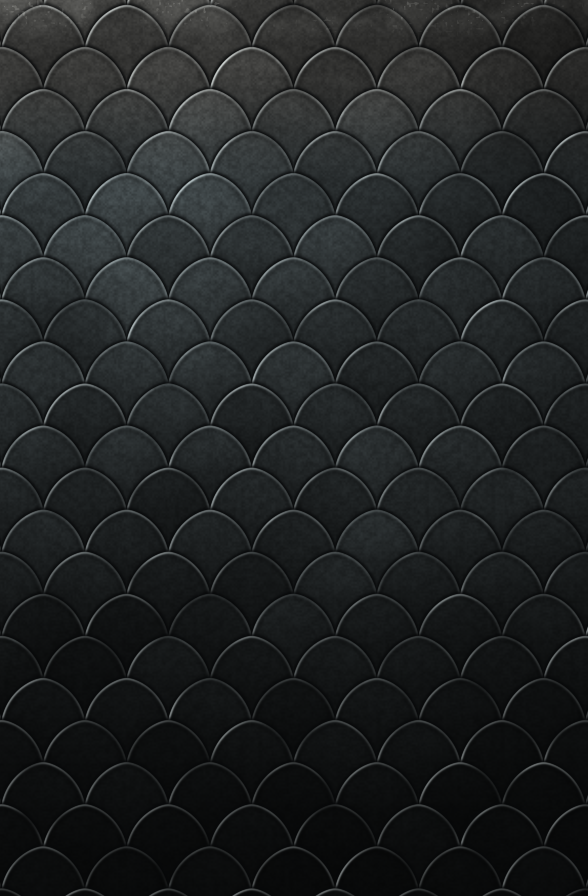
Write a WebGL 1 fragment shader that draws this pattern.

```glsl
precision highp float;
uniform vec2 u_resolution;

const float COLUMNS = 7.05;
const float ROWS = 21.3;
const float ROW_STEP = 0.5;        // row spacing in scale widths
const vec2 PATTERN_SHIFT = vec2(-0.018, -0.042);
const float ARCH_POINT = 0.14;     // 0 is a round arch, more is pointed
const float ARCH_SOFTNESS = 0.07;  // rounds the tip of the arch
const float RIM_INSET = 0.013;
const float RIM_WIDTH = 0.0145;
const float RIM_GAIN = 0.26;
const float GROOVE_WIDTH = 0.030;
const float GROOVE_DEPTH = 0.78;
const float SCALE_VARIATION = 0.36;
const float GRAIN = 0.20;
const float TONE_BOTTOM = 0.046;
const float TONE_TOP = 0.198;
const vec3 COOL_TINT = vec3(0.91, 1.02, 1.05);
const vec3 WARM_TINT = vec3(1.01, 1.01, 0.98);
const vec3 RIM_COLOR = vec3(0.96, 1.0, 1.0);
const vec3 GROOVE_COLOR = vec3(0.025, 0.03, 0.035);

float hash(vec2 p) {
  return fract(sin(dot(p, vec2(127.1, 311.7))) * 43758.5453);
}

float noise(vec2 p) {
  vec2 i = floor(p);
  vec2 f = fract(p);
  f = f * f * (3.0 - 2.0 * f);
  return mix(mix(hash(i), hash(i + vec2(1.0, 0.0)), f.x),
             mix(hash(i + vec2(0.0, 1.0)), hash(i + vec2(1.0, 1.0)), f.x), f.y);
}

float fbm(vec2 p) {
  float sum = 0.0;
  float amplitude = 0.5;
  for (int i = 0; i < 4; i++) {
    sum += amplitude * noise(p);
    p = p * 2.03 + 17.3;
    amplitude *= 0.5;
  }
  return sum;
}

float bell(float x, float width) {
  return exp(-x * x / (width * width));
}

// Broad light over the whole panel: pale upper left, dark foot
vec3 panelLight(vec2 uv) {
  float tone = mix(TONE_BOTTOM, TONE_TOP, smoothstep(0.02, 0.85, uv.y));
  float leftGlow = exp(-uv.x * 5.0) * smoothstep(0.1, 0.85, uv.y);
  tone *= 1.0 + 0.42 * leftGlow - 0.28 * smoothstep(0.3, 1.0, uv.x) * uv.y;
  tone *= 0.64 + 0.76 * fbm(uv * vec2(3.0, 4.5));
  return tone * mix(COOL_TINT, WARM_TINT, smoothstep(0.78, 0.93, uv.y));
}

// Vector from the arc centre; x is the offset from the axis, y the depth
vec2 archRadial(float x, float depth) {
  float softX = sqrt(x * x + ARCH_SOFTNESS * ARCH_SOFTNESS);
  return vec2(softX + ARCH_POINT, ARCH_POINT + ROW_STEP - depth);
}

void main() {
  vec2 uv = gl_FragCoord.xy / u_resolution;
  // Scale widths, measured rightwards and down from the top edge
  vec2 q = vec2(uv.x * COLUMNS, (1.0 - uv.y) * ROWS * ROW_STEP) + PATTERN_SHIFT;
  float pixel = COLUMNS / u_resolution.x;
  float radius = length(archRadial(0.5, ROW_STEP));
  float bandRow = floor(q.y / ROW_STEP);

  vec3 light = panelLight(uv);
  float grain = 1.0 + GRAIN * (noise(q * 44.0) + noise(q * 19.0) - 1.0);
  float rimWear = 0.4 + 1.2 * noise(q * 3.1 + 8.0);
  vec3 color = GROOVE_COLOR;

  // Paint rows downwards, each lying over the one above
  for (int j = -1; j <= 1; j++) {
    float row = bandRow + float(j);
    float along = q.x - 0.5 * mod(row, 2.0);
    vec2 id = vec2(floor(along), row);
    float x = fract(along) - 0.5;
    float depth = q.y - row * ROW_STEP;
    vec2 radial = archRadial(x, depth);
    float inside = radius - length(radial);

    // Narrow recess and faint shadow just outside the rim
    float outside = max(-inside, 0.0);
    color = mix(color, GROOVE_COLOR, GROOVE_DEPTH * bell(outside, GROOVE_WIDTH));
    color *= 1.0 - 0.10 * exp(-outside / 0.12);

    // Flat leather face with its own tone, darker towards the foot
    float tone = 1.0 + SCALE_VARIATION * (hash(id) - 0.5);
    tone *= 1.06 - 0.14 * smoothstep(0.1, 0.9, depth);
    tone *= 1.0 - 0.16 * bell(inside - 0.055, 0.025);
    vec3 face = light * tone * grain;

    // Thin rim catches light, mostly on the left shoulder
    float side = radial.x / radius * clamp(x / 0.12, -1.0, 1.0);
    float facing = 0.8 - 0.42 * side;
    float rim = bell(inside - RIM_INSET, RIM_WIDTH);
    float strength = RIM_GAIN * facing * rimWear * (0.7 + 0.6 * hash(id + 5.7));
    face += RIM_COLOR * rim * strength * mix(0.8, 1.05, uv.y);

    color = mix(color, face, smoothstep(-0.6 * pixel, 0.6 * pixel, inside));
  }

  // Pale scuffs and specks along the top edge
  float topEdge = smoothstep(0.95, 0.995, uv.y);
  float scuff = smoothstep(0.4, 0.65, fbm(uv * vec2(9.0, 14.0) + 3.0));
  float specks = smoothstep(0.75, 0.95, noise(q * 30.0 + 4.0));
  color += topEdge * scuff * (0.08 + 0.12 * specks) * WARM_TINT;

  gl_FragColor = vec4(clamp(color, 0.0, 1.0), 1.0);
}
```
